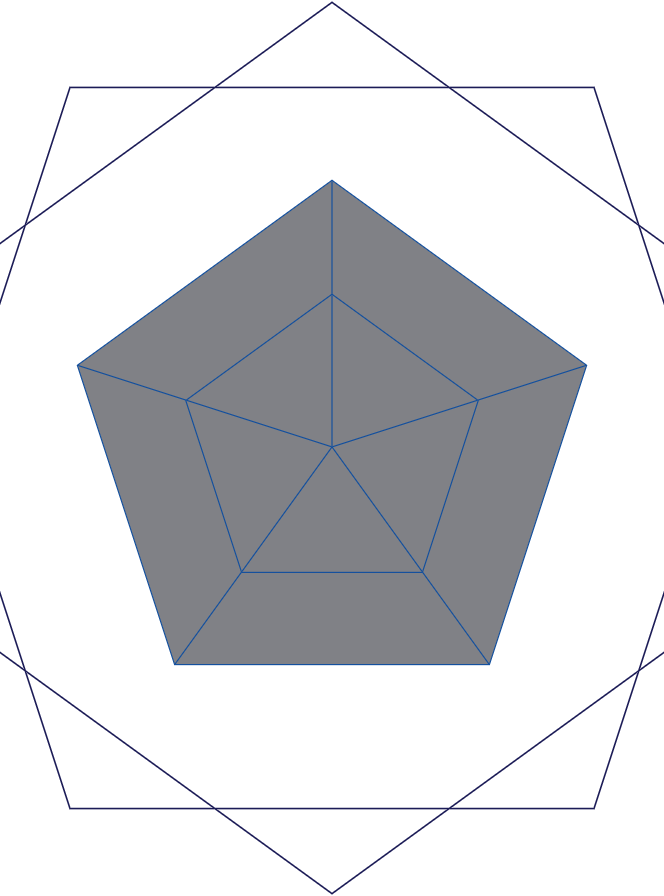
Reproduce this background procedurally as a Shadertoy shader.

```glsl
const vec3 PAPER = vec3(1.0);
const vec3 SLATE = vec3(0.502, 0.506, 0.525);
const vec3 BLUE = vec3(0.07, 0.31, 0.62);
const vec3 NAVY = vec3(0.11, 0.11, 0.34);

// Lengths are fractions of the canvas height
const float FRAME_RADIUS = 0.4974;
const float OUTER_RADIUS = 0.2988;
const float INNER_RADIUS = 0.1716;
const float FRAME_WIDTH = 0.0018;
const float DETAIL_WIDTH = 0.0013;
const vec2 HUB = vec2(0.0, 0.0012);

const float TAU = 6.2831853;
const int SIDES = 5;

vec2 cornerDirection(int i) {
    float angle = TAU * float(i) / float(SIDES);
    return vec2(sin(angle), cos(angle));
}

// Signed distance to a pentagon with its first corner upward
float pentagon(vec2 p, float radius) {
    float reach = -1e3;
    for (int i = 0; i < SIDES; i++) {
        reach = max(reach, dot(p, -cornerDirection(i)));
    }
    return reach - radius * cos(0.5 * TAU / float(SIDES));
}

float segment(vec2 p, vec2 a, vec2 b) {
    vec2 ab = b - a;
    float t = clamp(dot(p - a, ab) / dot(ab, ab), 0.0, 1.0);
    return length(p - a - ab * t);
}

// Distance to the nearest spoke from the hub to a corner
float spokes(vec2 p) {
    float nearest = 1e3;
    for (int i = 0; i < SIDES; i++) {
        nearest = min(nearest, segment(p, HUB, OUTER_RADIUS * cornerDirection(i)));
    }
    return nearest;
}

// Area coverage keeps lines thinner than a pixel at their true weight
float fillCoverage(float d, float pixel) {
    return clamp(0.5 - d / pixel, 0.0, 1.0);
}

float lineCoverage(float d, float width, float pixel) {
    return fillCoverage(abs(d) - 0.5 * width, pixel)
         - fillCoverage(abs(d) + 0.5 * width, pixel);
}

void mainImage(out vec4 fragColor, in vec2 fragCoord) {
    float pixel = 1.0 / iResolution.y;
    vec2 p = (fragCoord - 0.5 * iResolution.xy) * pixel;
    vec3 color = PAPER;

    // Crossed frame: one pentagon upright, one inverted
    float upright = pentagon(p, FRAME_RADIUS);
    float inverted = pentagon(vec2(p.x, -p.y), FRAME_RADIUS);
    float frame = max(lineCoverage(upright, FRAME_WIDTH, pixel),
                      lineCoverage(inverted, FRAME_WIDTH, pixel));
    color = mix(color, NAVY, frame);

    // Solid pentagon
    float outer = pentagon(p, OUTER_RADIUS);
    color = mix(color, SLATE, fillCoverage(outer, pixel));

    // Outline, inner ring and spokes
    float inner = pentagon(p, INNER_RADIUS);
    float detail = min(min(abs(outer), abs(inner)), spokes(p));
    color = mix(color, BLUE, lineCoverage(detail, DETAIL_WIDTH, pixel));

    fragColor = vec4(color, 1.0);
}
```
